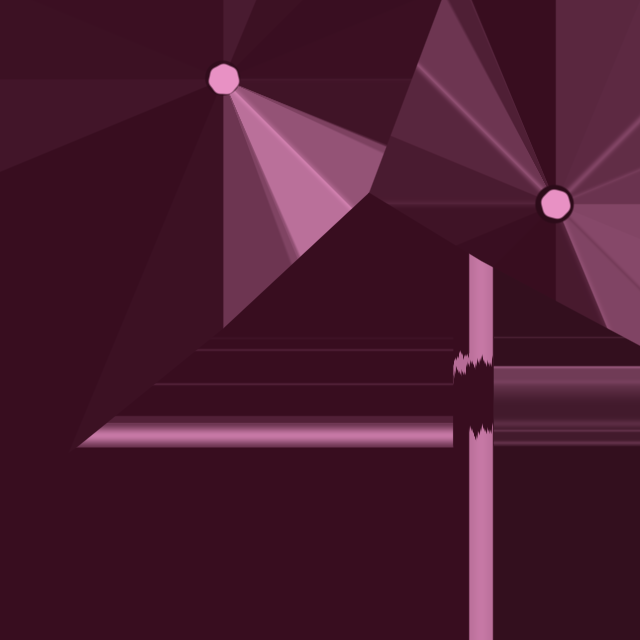
A Shadertoy shader for this background:

```glsl
const vec3 DARK = vec3(0.218, 0.052, 0.122);
const vec3 PINK = vec3(0.800, 0.490, 0.670);
const vec3 HUB_PINK = vec3(0.910, 0.570, 0.770);
const vec3 SIDE_DARK = vec3(0.200, 0.060, 0.118);
const vec2 HUB_A = vec2(0.349, 0.876);
const vec2 HUB_B = vec2(0.8685, 0.681);
const float HUB_RADIUS = 0.0245;
const float SECTOR = 0.39269908;   // a sixteenth of a turn
const vec2 CORNER = vec2(0.5768, 0.699);
const vec2 BAR = vec2(0.7331, 0.7702);
const vec2 GAP = vec2(0.7083, 0.7710);

// Tint of each sector, counter-clockwise from the right
const float FAN_A[16] = float[16](0.02, 0.01, 0.03, 0.12, 0.02, 0.02, 0.02, 0.03,
                                  0.07, 0.00, 0.00, 0.03, 0.36, 0.88, 0.62, 0.06);
const float FAN_B[16] = float[16](0.34, 0.28, 0.25, 0.23, 0.00, 0.36, 0.22, 0.12,
                                  0.05, 0.01, 0.00, 0.00, 0.11, 0.49, 0.53, 0.50);

float band(float x, float lo, float hi, float soft) {
    return smoothstep(lo - soft, lo + soft, x) * (1.0 - smoothstep(hi - soft, hi + soft, x));
}

float glow(float x, float width) {
    return exp(-x * x / (width * width));
}

// Sectors around a hub, blended across the nearest dividing ray
float fan(vec2 p, float levels[16], float soft) {
    float s = atan(p.y, p.x) / SECTOR + 16.0;
    float ray = floor(s + 0.5);
    float d = (s - ray) * SECTOR * length(p);
    int i = int(ray);
    return mix(levels[(i + 15) % 16], levels[i % 16], smoothstep(-soft, soft, d));
}

// Thin light along one dividing ray
float streak(vec2 p, float ray, float width) {
    vec2 dir = vec2(cos(ray * SECTOR), sin(ray * SECTOR));
    return step(0.0, dot(p, dir)) * glow(dir.x * p.y - dir.y * p.x, width);
}

// Narrow wedge between two fractional rays
float wedge(vec2 p, float from, float to) {
    float s = mod(atan(p.y, p.x) / SECTOR + 16.0, 16.0);
    return band(s, from, to, 0.025);
}

float wobble(float x) {
    return 0.005 * sin(x * 310.0) + 0.003 * sin(x * 740.0 + 1.0) + 0.002 * sin(x * 1630.0);
}

void mainImage(out vec4 fragColor, in vec2 fragCoord) {
    vec2 uv = fragCoord / iResolution.xy;
    float px = 1.0 / iResolution.y;
    float soft = max(px, 0.0012);
    vec2 a = uv - HUB_A;
    vec2 b = uv - HUB_B;

    // Outlines of the two fans
    float floorA = max(max(0.2227 + 0.652 * uv.x, 0.3008 + 0.8125 * (uv.x - 0.1198)),
                       0.487 + 0.931 * (uv.x - 0.349));
    float floorB = max(CORNER.y - 0.61 * (uv.x - CORNER.x), 0.582 - 0.534 * (uv.x - 0.771));
    float split = uv.x - CORNER.x - 0.376 * (uv.y - CORNER.y);
    float rightSide = smoothstep(-px, px, split);
    float aboveA = smoothstep(-px, px, uv.y - floorA);
    float aboveB = smoothstep(-px, px, uv.y - floorB);
    float inFan = mix(aboveA, aboveB, rightSide);

    // Left panel: thin rules over a thick bar
    float leftPanel = 1.0 - smoothstep(GAP.x - px, GAP.x + px, uv.x);
    float rules = 0.15 * glow(uv.y - 0.4531, 0.0018) + 0.17 * glow(uv.y - 0.3997, 0.0018)
                + 0.04 * glow(uv.y - 0.4714, 0.002);
    float beam = 0.17 * band(uv.y, 0.338, 0.350, soft)
               + band(uv.y, 0.3008, 0.339, soft) * (0.22 + 0.74 * glow(uv.y - 0.3195, 0.0135));
    float tint = leftPanel * (rules + beam);

    // Right panel: soft horizontal stripes
    float rightPanel = smoothstep(GAP.y - px, GAP.y + px, uv.x);
    float stripes = band(uv.y, 0.303, 0.428, soft) * (0.10 + 0.30 * smoothstep(0.365, 0.415, uv.y))
                  + 0.22 * glow(uv.y - 0.426, 0.002) + 0.08 * glow(uv.y - 0.403, 0.004)
                  + 0.16 * glow(uv.y - 0.338, 0.006) + 0.18 * glow(uv.y - 0.327, 0.002)
                  + 0.20 * glow(uv.y - 0.308, 0.003) + 0.13 * glow(uv.y - 0.4727, 0.0015);
    tint += rightPanel * stripes;

    // Upright bar, broken by a ragged gap
    float bar = band(uv.x, BAR.x, BAR.y, soft) * (0.88 + 0.08 * glow(uv.x - 0.752, 0.012));
    float apronTop = 0.4375 + 0.5 * (uv.x - GAP.x) + wobble(uv.x + 0.3);
    float apron = band(uv.x, GAP.x, BAR.y, soft) * band(uv.y, 0.40, apronTop, 0.003);
    bar = max(bar, 0.85 * apron);
    float ragged = wobble(uv.x + 0.1 * sin(uv.y * 60.0) * 0.03);
    float gapTop = 0.417 + 0.018 * smoothstep(0.715, 0.746, uv.x) + ragged;
    float gapBottom = 0.330 - 0.027 * (1.0 - smoothstep(0.717, 0.735, uv.x))
                    - 0.008 * glow(uv.x - 0.745, 0.009) + ragged;
    float gap = band(uv.x, GAP.x, GAP.y, px) * band(uv.y, gapBottom, gapTop, 0.0045);
    tint = max(tint, bar) * (1.0 - gap);

    // Fans with their streaks and narrow wedges
    float fanA = fan(a, FAN_A, soft);
    fanA = mix(fanA, 0.52, 0.8 * wedge(a, 12.90, 13.04));
    fanA = mix(fanA, 0.40, 0.7 * wedge(a, 14.90, 15.02));
    fanA += 0.16 * streak(a, 14.0, 0.005) + 0.04 * streak(a, 0.0, 0.002);
    float fanB = fan(b, FAN_B, soft);
    fanB = mix(fanB, 0.16, wedge(b, 5.0, 5.24));
    fanB += 0.25 * streak(b, 6.0, 0.005) + 0.22 * streak(b, 2.0, 0.005)
          + 0.08 * streak(b, 1.0, 0.003) - 0.08 * streak(b, 14.0, 0.003)
          + 0.08 * streak(b, 8.0, 0.005) + 0.10 * streak(b, 13.0, 0.005);
    tint = mix(tint, mix(fanA, fanB, rightSide), inFan);

    vec3 ground = mix(DARK, SIDE_DARK, rightPanel * (1.0 - inFan));
    vec3 color = mix(ground, PINK, tint);

    // Round hubs with dark rims
    float ra = length(a - vec2(0.001, 0.0)) + 0.0006 * sin(7.0 * atan(a.y, a.x));
    float rb = length(b) + 0.0006 * sin(6.0 * atan(b.y, b.x));
    float rimA = 1.0 - smoothstep(0.026, 0.029, length(a + vec2(0.001, -0.002)));
    float rimB = 1.0 - smoothstep(0.028, 0.032, length(b + vec2(0.002, 0.0)));
    color = mix(color, DARK * 0.8, max(0.7 * rimA, rimB));
    color = mix(color, HUB_PINK, 1.0 - smoothstep(HUB_RADIUS - 0.003, HUB_RADIUS + 0.001, ra));
    color = mix(color, HUB_PINK, 1.0 - smoothstep(HUB_RADIUS - 0.004, HUB_RADIUS, rb));
    fragColor = vec4(color, 1.0);
}
```
